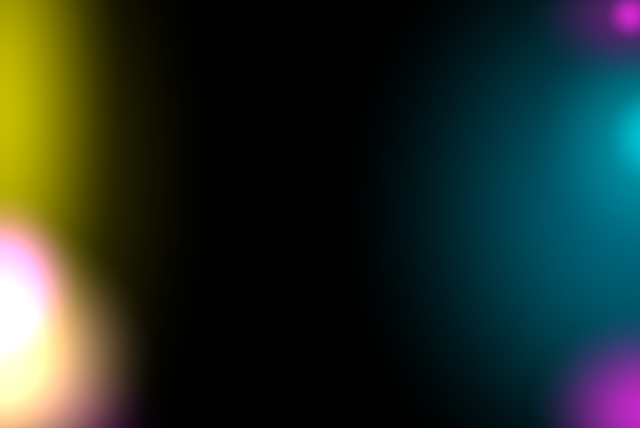
Give the GLSL for this background, as a Shadertoy shader.

```glsl
const vec3 TEAL = vec3(0.0, 0.41, 0.50);
const vec3 CYAN = vec3(0.0, 0.84, 0.90);
const vec3 MAGENTA = vec3(0.82, 0.16, 0.82);
const vec3 PURPLE = vec3(0.44, 0.12, 0.48);
const vec3 YELLOW = vec3(0.50, 0.48, 0.0);
const vec3 OLIVE = vec3(0.30, 0.28, 0.0);
const vec3 PEACH = vec3(1.30, 0.98, 0.84);
const vec3 PINK = vec3(0.60, 0.10, 1.20);
const vec3 PLUM = vec3(0.12, 0.0, 0.16);

// Soft ellipse: one at the center, zero at the given radii
float glow(vec2 p, vec2 center, vec2 radii) {
    return 1.0 - smoothstep(0.0, 1.0, length((p - center) / radii));
}

float hash(vec2 p) {
    return fract(sin(dot(p, vec2(12.9898, 78.233))) * 43758.5453);
}

// Overlapping warm lights add up along the left edge
vec3 warmLights(vec2 p) {
    vec3 light = YELLOW * glow(p, vec2(0.0, 0.80), vec2(0.30, 0.90));
    light += OLIVE * glow(p, vec2(0.0, 0.60), vec2(0.52, 1.00));
    light += PEACH * glow(p, vec2(0.0, 0.15), vec2(0.38, 0.36));
    light += PINK * glow(p, vec2(0.0, 0.35), vec2(0.20, 0.22));
    light += PLUM * glow(p, vec2(0.22, -0.02), vec2(0.20, 0.20));
    return light;
}

// Cool field with cyan and magenta spots on the right edge
vec3 coolLights(vec2 p) {
    vec3 light = TEAL * glow(p, vec2(1.50, 0.51), vec2(0.74, 0.82));
    light = mix(light, CYAN, 0.45 * glow(p, vec2(1.54, 0.68), vec2(0.30)));
    light = mix(light, CYAN, 0.90 * glow(p, vec2(1.54, 0.68), vec2(0.13)));
    light = mix(light, PURPLE, 0.85 * glow(p, vec2(1.478, 0.965), vec2(0.25, 0.17)));
    light = mix(light, MAGENTA, glow(p, vec2(1.478, 0.965), vec2(0.065)));
    light = mix(light, MAGENTA, 0.95 * glow(p, vec2(1.52, 0.04), vec2(0.29, 0.25)));
    return light;
}

void mainImage(out vec4 fragColor, in vec2 fragCoord) {
    // Canvas units: x spans 1.5, y spans 1
    vec2 p = fragCoord / iResolution.xy * vec2(1.5, 1.0);
    vec3 color = warmLights(p) + coolLights(p);

    // Faint dither hides gradient banding
    color += (hash(p) - 0.5) / 255.0;
    fragColor = vec4(clamp(color, 0.0, 1.0), 1.0);
}
```
